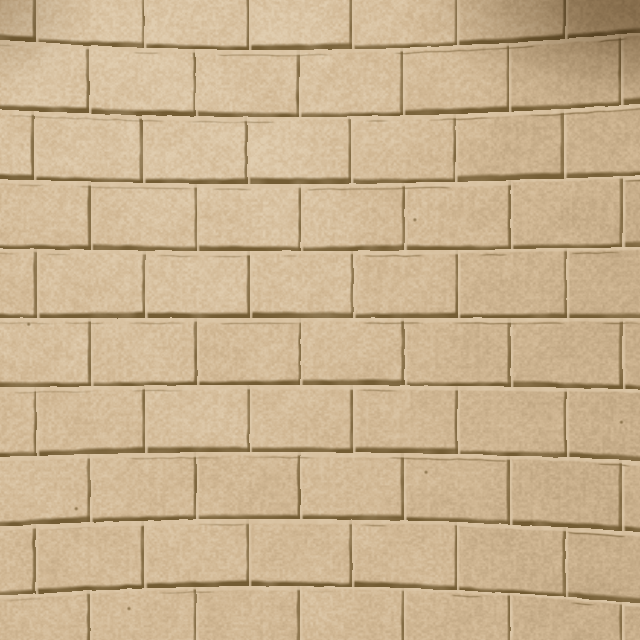
A WebGL 2 fragment shader for this texture:

```glsl
#version 300 es
precision highp float;
// Curved wall of sand-coloured blocks in running bond, about six across and
// nine and a half down. Courses bow through a quadratic warp; each block gets
// a shadowed lower and right edge, a lit upper and left edge, and fine grain.
uniform vec2 u_resolution;
out vec4 fragColor;

const vec3 SAND   = vec3(0.82, 0.72, 0.58);
const vec3 LIT    = vec3(0.87, 0.79, 0.67);
const vec3 DUSK   = vec3(0.75, 0.65, 0.51);
const vec3 SHADOW = vec3(0.45, 0.36, 0.20);
const vec3 CORNER = vec3(0.50, 0.40, 0.27);

float hash(vec2 p) {
  return fract(sin(dot(p, vec2(127.1, 311.7))) * 43758.5453);
}

float noise(vec2 p) {
  vec2 i = floor(p), f = fract(p);
  f = f * f * (3.0 - 2.0 * f);
  return mix(mix(hash(i), hash(i + vec2(1, 0)), f.x),
             mix(hash(i + vec2(0, 1)), hash(i + vec2(1, 1)), f.x), f.y);
}

// Soft strip from an edge (d = 0) inward to the given width.
float strip(float d, float width, float soft) {
  return 1.0 - smoothstep(width - soft, width + soft, d);
}

// Soft line of the given half width centred on d = 0.
float line(float d, float halfWidth, float soft) {
  return strip(abs(d), halfWidth, soft);
}

// Height of one course; courses widen away from the wall's axis.
float courseHeight(float x) {
  float d = x - 0.43;
  return 0.1047 + 0.0211 * d * d;
}

// Wall coordinates: x counts blocks, y counts courses from the top.
vec2 wallCoords(vec2 p) {
  float axis = p.x - 0.43, bend = p.x - 0.469;
  float firstJoint = 0.0780 - 0.0845 * axis * axis;
  float across = 2.5 + 6.194 * bend - 0.9 * bend * bend * bend;
  return vec2(across, (p.y - firstJoint) / courseHeight(p.x) + 1.0);
}

// Face tone from -1 (dusk) to 1 (lit): broad light, block tint and grain.
float faceTone(vec2 p, vec2 block) {
  float glow = exp(-5.0 * dot(p - vec2(0.28, 0.14), p - vec2(0.28, 0.14)));
  float light = 0.15 + 0.6 * glow - 0.65 * smoothstep(0.35, 1.0, p.x);
  float tint = 0.3 * (hash(block + 3.7) - 0.5);
  float mottle = 0.4 * (noise(p * 24.0) - 0.5);
  float grain = 1.0 * (noise(p * 230.0) - 0.5) + 0.5 * (noise(p * 420.0) - 0.5);
  return light + tint + mottle + grain;
}

vec3 toneColor(float tone) {
  return tone > 0.0 ? mix(SAND, LIT, min(tone, 1.2)) : mix(SAND, DUSK, min(-tone, 1.3));
}

// Sparse dark pits, at most one in each grid cell.
float pits(vec2 p, float cells, float soft) {
  vec2 id = floor(p * cells);
  vec2 centre = 0.25 + 0.5 * vec2(hash(id + 1.3), hash(id + 8.1));
  float d = length(fract(p * cells) - centre) / cells;
  return step(0.965, hash(id + 5.9)) * strip(d, 0.0022, soft);
}

void main() {
  vec2 p = gl_FragCoord.xy / u_resolution;
  p.y = 1.0 - p.y;
  float soft = 0.0012 + 0.5 / u_resolution.y;

  // Slightly ragged edges, then the running-bond block grid.
  vec2 wobble = vec2(noise(p * 60.0), noise(p * 60.0 + 17.0)) - 0.5;
  vec2 wall = wallCoords(p + 0.0018 * wobble);
  float course = floor(wall.y);
  wall.x += 0.5 * mod(course, 2.0) + 0.03 * (hash(vec2(course, 4.0)) - 0.5);
  vec2 block = vec2(floor(wall.x), course);
  vec2 local = fract(wall);

  // Distances to the four edges of the block, in canvas units.
  float tall = courseHeight(p.x), wide = 0.162;
  float toTop = local.y * tall, toBottom = (1.0 - local.y) * tall;
  float toLeft = local.x * wide, toRight = (1.0 - local.x) * wide;

  vec3 color = toneColor(faceTone(p, block));
  color = mix(color, SHADOW, 0.7 * pits(p, 13.0, soft));

  // Shadowed edges; the lower one tapers along each block.
  float taper = mix(hash(block), hash(block + 9.2), local.x);
  float under = strip(toBottom, mix(0.0045, 0.0095, taper), 0.0015 + soft);
  float side = strip(toRight, mix(0.0032, 0.0048, hash(block + 2.4)), soft);
  float wear = 0.75 + 0.35 * noise(p * 45.0);
  color = mix(color, SHADOW, min(1.0, under * wear));
  color = mix(color, SHADOW, 0.8 * side * wear);

  // Lit edges, with broken hairline cracks below the upper one.
  float crown = strip(toTop, mix(0.004, 0.008, hash(block + 6.6)), soft);
  float flank = strip(toLeft, 0.0038, soft);
  vec3 edge = mix(SAND, LIT, 0.45 + 0.55 * noise(p * 120.0));
  color = mix(color, edge, 0.85 * max(crown, flank));
  float broken = smoothstep(0.5, 0.75, noise(vec2(p.x * 22.0, course * 5.0)));
  float crack = line(toTop - 0.0085, 0.0008, soft) * broken;
  color = mix(color, SHADOW, crack * mix(0.3, 0.75, p.x));

  // Light falls off toward the upper corners.
  float rightFall = 1.0 - smoothstep(0.0, 0.30, length((p - vec2(1.0, 0.0)) * vec2(0.8, 1.6)));
  float leftFall = 1.0 - smoothstep(0.0, 0.16, length(p));
  color = mix(color, color * CORNER / SAND, 0.85 * rightFall + 0.3 * leftFall);
  fragColor = vec4(color, 1.0);
}
```
